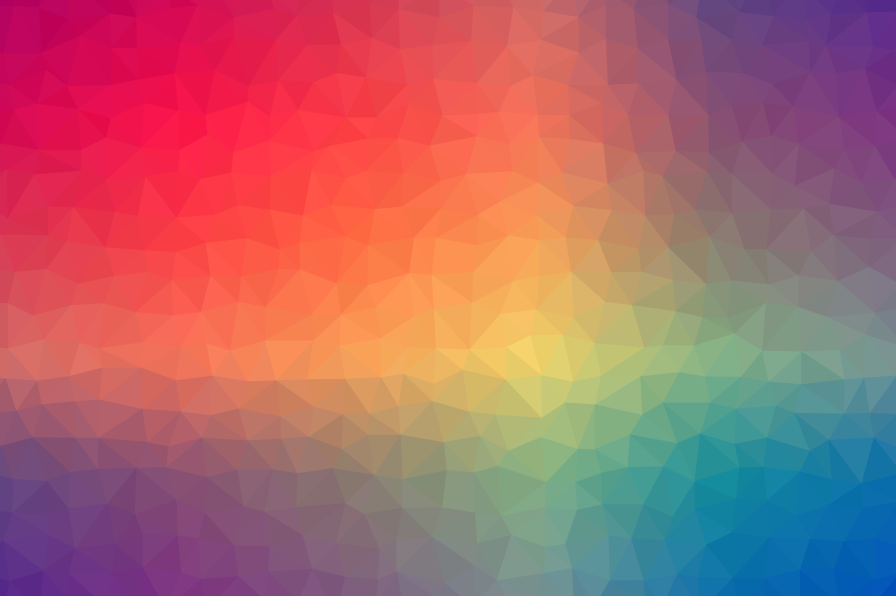
Reproduce this background procedurally as a WebGL 1 fragment shader.

```glsl
precision highp float;
// Low-poly mesh of jittered triangles, tinted by a rainbow blended along both axes.

uniform vec2 u_resolution;

const float ROWS = 18.0;
const vec2 GRID_SHIFT = vec2(0.77, 0.34);

float hash(vec2 p) {
  return fract(sin(dot(p, vec2(127.1, 311.7))) * 43758.5453);
}

// Grid corner moved by a random offset
vec2 corner(vec2 id) {
  return id + 0.56 * (vec2(hash(id), hash(id + 57.3)) - 0.5);
}

// Magenta, red, orange, yellow, teal, blue
vec3 rainbow(float t) {
  t = clamp(t, 0.0, 1.0) * 5.0;
  vec3 color = mix(vec3(0.68, 0.0, 0.38), vec3(0.98, 0.07, 0.28), min(t, 1.0));
  color = mix(color, vec3(1.0, 0.42, 0.26), clamp(t - 1.0, 0.0, 1.0));
  color = mix(color, vec3(0.95, 0.84, 0.42), clamp(t - 2.0, 0.0, 1.0));
  color = mix(color, vec3(0.08, 0.55, 0.61), clamp(t - 3.0, 0.0, 1.0));
  return mix(color, vec3(0.0, 0.32, 0.73), clamp(t - 4.0, 0.0, 1.0));
}

// Signed distance to the line a-b, positive on its left
float leftOf(vec2 p, vec2 a, vec2 b) {
  vec2 dir = normalize(b - a);
  return dir.x * (p.y - a.y) - dir.y * (p.x - a.x);
}

// Flat colour of one triangle, weighted by its coverage of the pixel
vec4 facet(vec2 p, vec2 a, vec2 b, vec2 c) {
  float inside = min(leftOf(p, a, b), min(leftOf(p, b, c), leftOf(p, c, a)));
  float coverage = clamp(0.5 + inside * u_resolution.y / ROWS, 0.0, 1.0);
  vec2 center = (a + b + c) / 3.0;
  vec2 uv = (center - GRID_SHIFT) / ROWS * u_resolution.y / u_resolution;
  vec3 color = 0.5 * (rainbow(uv.x) + rainbow(1.0 - uv.y));
  color += 0.03 * (hash(floor(center * 64.0)) - 0.5);
  return vec4(color, 1.0) * coverage;
}

void main() {
  vec2 p = gl_FragCoord.xy / u_resolution.y * ROWS + GRID_SHIFT;
  vec4 sum = vec4(0.0);

  // Split each nearby quad along its shorter diagonal
  for (int j = -1; j <= 1; j++) {
    for (int i = -1; i <= 1; i++) {
      vec2 id = floor(p) + vec2(float(i), float(j));
      vec2 a = corner(id);
      vec2 b = corner(id + vec2(1.0, 0.0));
      vec2 c = corner(id + vec2(1.0, 1.0));
      vec2 d = corner(id + vec2(0.0, 1.0));
      if (distance(a, c) < distance(b, d)) {
        sum += facet(p, a, b, c) + facet(p, a, c, d);
      } else {
        sum += facet(p, a, b, d) + facet(p, b, c, d);
      }
    }
  }

  gl_FragColor = vec4(sum.rgb / max(sum.a, 0.001), 1.0);
}
```
